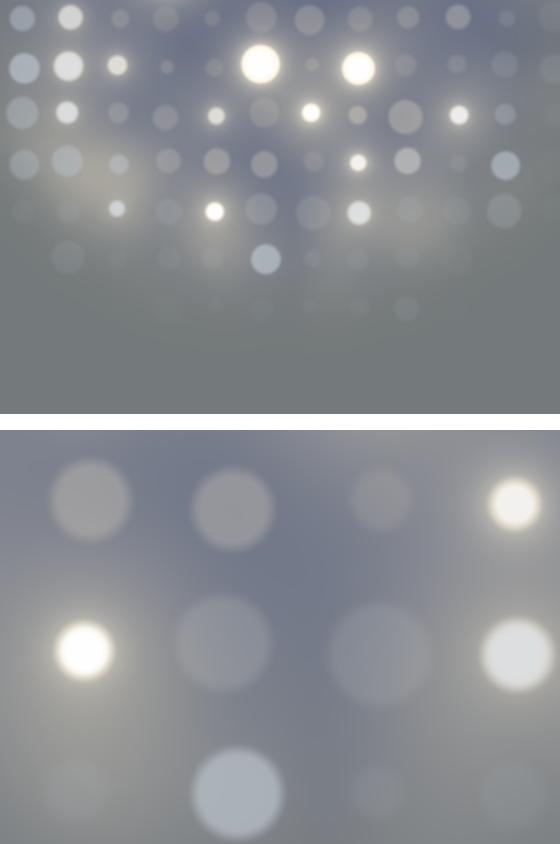
Top: the whole. Bottom: its middle third, enlarged.
Write a Shadertoy shader that draws this background.

```glsl
// A wall of soft stage lamps, 12 across and 8 down, fading into flat grey.
// Each grid cell hashes its own lamp size, offset and power; strong lamps
// spill a warm glow over a slate backdrop clouded with gradient noise.

const float COLUMNS = 11.6;                   // grid cells per canvas width
const vec2 GRID_SHIFT = vec2(0.05, 0.12);     // crops the first row and column
const vec2 POOL_CENTER = vec2(5.8, 0.2);      // lit area, in cells
const float POOL_RADIUS = 5.5;

const vec3 GREY  = vec3(0.455, 0.475, 0.482);
const vec3 SLATE = vec3(0.405, 0.435, 0.520);
const vec3 HAZE  = vec3(0.700, 0.685, 0.640);
const vec3 WARM  = vec3(0.830, 0.800, 0.740);
const vec3 COOL  = vec3(0.720, 0.760, 0.800);
const vec3 CREAM = vec3(1.000, 0.960, 0.870);
const vec3 WHITE = vec3(0.995);

// Integer hash: three values in 0..1 for a cell and a seed
vec3 hash3(vec2 cell, uint seed) {
    uvec3 v = uvec3(uvec2(ivec2(cell) + 64), seed);
    v = v * 1664525u + 1013904223u;
    v.x += v.y * v.z; v.y += v.z * v.x; v.z += v.x * v.y;
    v ^= v >> 16u;
    v.x += v.y * v.z; v.y += v.z * v.x; v.z += v.x * v.y;
    return vec3(v >> 8u) / 16777216.0;
}

float cornerSlope(vec2 cell, vec2 offset) {
    float angle = 6.2832 * hash3(cell, 7u).x;
    return dot(vec2(cos(angle), sin(angle)), offset);
}

float gradientNoise(vec2 p) {
    vec2 i = floor(p), f = fract(p), e = vec2(1.0, 0.0);
    vec2 u = f * f * f * (f * (f * 6.0 - 15.0) + 10.0);
    float low = mix(cornerSlope(i, f), cornerSlope(i + e, f - e), u.x);
    float high = mix(cornerSlope(i + e.yx, f - e.yx), cornerSlope(i + 1.0, f - 1.0), u.x);
    return mix(low, high, u.y);
}

// Distance from the middle of the lit area, 1 at its rim
float poolDistance(vec2 p) {
    return length(p - POOL_CENTER) / POOL_RADIUS;
}

float poolFade(float r) {
    return 1.0 - smoothstep(0.75, 1.36, r);
}

// Lamp power: few strong, many weak, weaker in lower rows
float lampPower(vec2 cell, float pick) {
    float level = 0.14 + 1.3 * pow(pick, 3.0 + 0.3 * cell.y);
    return min(level, 1.0) * poolFade(poolDistance(cell + 0.5));
}

// Slate in the lit area, with an arc of haze along its rim
vec3 backdrop(vec2 p) {
    float r = poolDistance(p);
    float cloud = gradientNoise(p * 0.42 + 3.0);
    vec3 color = mix(GREY, SLATE, 1.0 - smoothstep(0.65, 1.25, r));
    float arc = exp(-pow((r - 0.93) / 0.2, 2.0));
    float gap = smoothstep(0.2, 1.6, abs(p.x - POOL_CENTER.x));
    float low = smoothstep(0.5, 3.5, p.y);
    float haze = arc * gap * low * (0.5 + 0.7 * cloud) + 0.25 * cloud * poolFade(r);
    return mix(color, HAZE, clamp(haze, 0.0, 0.8));
}

// Translucent disc whose centre whitens with power
vec3 drawLamp(vec3 color, float d, float radius, float power, float coolness) {
    float soft = mix(0.07, 0.045, power);
    float disc = 1.0 - smoothstep(radius - soft, radius + soft, d);
    float strong = smoothstep(0.45, 0.9, power);
    float core = 1.0 - smoothstep(radius * 0.6, radius * 1.08, d);
    vec3 tint = mix(WARM, COOL, coolness);
    vec3 hot = mix(mix(CREAM, tint, 0.3 * coolness), WHITE, core);
    float halo = strong * 0.55 * exp(-7.0 * max(d - radius, 0.0));
    color = mix(color, CREAM, halo * (1.0 - 0.5 * coolness));
    return mix(color, mix(tint, hot, strong), disc * min(power * 1.15, 1.0));
}

void mainImage(out vec4 fragColor, in vec2 fragCoord) {
    // Grid coordinates, counted from the top left
    vec2 canvas = vec2(fragCoord.x, iResolution.y - fragCoord.y) / iResolution.x;
    vec2 p = canvas * COLUMNS + GRID_SHIFT;
    vec2 home = floor(p);

    // Wide glow gathered from the surrounding lamps
    float glow = 0.0;
    for (int y = -2; y <= 2; y++) {
        for (int x = -2; x <= 2; x++) {
            vec2 cell = home + vec2(x, y);
            float power = lampPower(cell, hash3(cell, 1u).x);
            vec2 away = p - cell - 0.5;
            glow += power * power * power * exp(-1.4 * dot(away, away));
        }
    }
    vec3 color = mix(backdrop(p), HAZE, 0.8 * (1.0 - exp(-1.1 * glow)));

    // The lamps, with halos reaching into neighbouring cells
    for (int y = -1; y <= 1; y++) {
        for (int x = -1; x <= 1; x++) {
            vec2 cell = home + vec2(x, y);
            vec3 pick = hash3(cell, 1u);
            float power = lampPower(cell, pick.x);
            vec2 center = cell + 0.5 + 0.12 * (hash3(cell, 2u).xy - 0.5);
            float radius = mix(0.12, 0.35, pick.y) + 0.05 * power;
            float coolness = smoothstep(0.6, 0.95, poolDistance(center));
            color = drawLamp(color, distance(p, center), radius, power, coolness);
        }
    }
    fragColor = vec4(color, 1.0);
}
```
